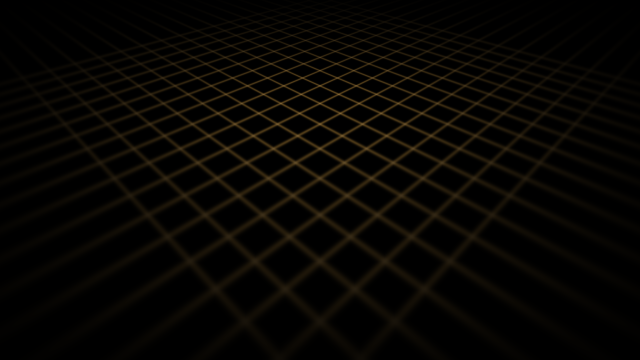
This background is drawn by a Shadertoy shader. Its source:

```glsl
// A golden diagonal grid on a dark floor, seen in perspective with soft focus.

const vec3 GOLD = vec3(1.0, 0.74, 0.30);
const vec3 PALE_GOLD = vec3(1.0, 0.78, 0.42);
const float HORIZON = 0.377;      // height of the horizon above the canvas top
const float DEPTH_SCALE = 8.356;  // floor depth seen one unit below the horizon
const float DEPTH_START = 6.576;  // depth of grid line zero
const float SIDE_SCALE = 6.112;   // floor width seen one unit below the horizon
const float FIRST_LINE = -1.0;
const float LAST_LINE = 16.0;

// Distance on the canvas to the nearest line of one diagonal family.
// p.x runs from the centre, p.y downward from the top; side is +1 or -1.
float gridDistance(vec2 p, float side) {
    float drop = p.y + HORIZON;
    float reach = DEPTH_SCALE + side * SIDE_SCALE * p.x;
    float index = clamp(round(reach / drop - DEPTH_START), FIRST_LINE, LAST_LINE);
    float slope = index + DEPTH_START;
    return abs(reach - slope * drop) / length(vec2(SIDE_SCALE, slope));
}

// Line softness: sharp at the focus depth, wider toward the viewer and the sides.
float focusBlur(vec2 p) {
    float nearness = max(p.y - 0.21, 0.0) / 0.685;
    return 0.0016 + 0.0092 * pow(nearness, 1.4) + 0.0042 * p.x * p.x;
}

// Light on the floor, fading into the distance, the sides and the front edge.
float floorLight(vec2 p) {
    float distant = smoothstep(-0.046, 0.463, p.y);
    float front = 1.0 - 0.5 * smoothstep(0.75, 1.05, p.y);
    return distant * front * exp(-1.8 * p.x * p.x);
}

float softLine(float dist, float blur) {
    float t = dist / blur;
    return exp(-0.5 * t * t);
}

void mainImage(out vec4 fragColor, in vec2 fragCoord) {
    vec2 p = (fragCoord - vec2(0.5 * iResolution.x, 0.0)) / iResolution.y;
    p.y = 1.0 - p.y;

    // Wider blur spreads the same light over more area.
    float blur = max(focusBlur(p), 0.45 / iResolution.y);
    float strength = 0.00095 * floorLight(p) / blur;

    // Crossings are paler and only a little brighter than single lines.
    float rising = softLine(gridDistance(p, 1.0), blur);
    float falling = softLine(gridDistance(p, -1.0), blur);
    float crossing = min(rising, falling);
    float lines = max(rising, falling) + 0.55 * crossing;
    vec3 tint = mix(GOLD, PALE_GOLD, crossing);
    fragColor = vec4(tint * lines * strength, 1.0);
}
```
